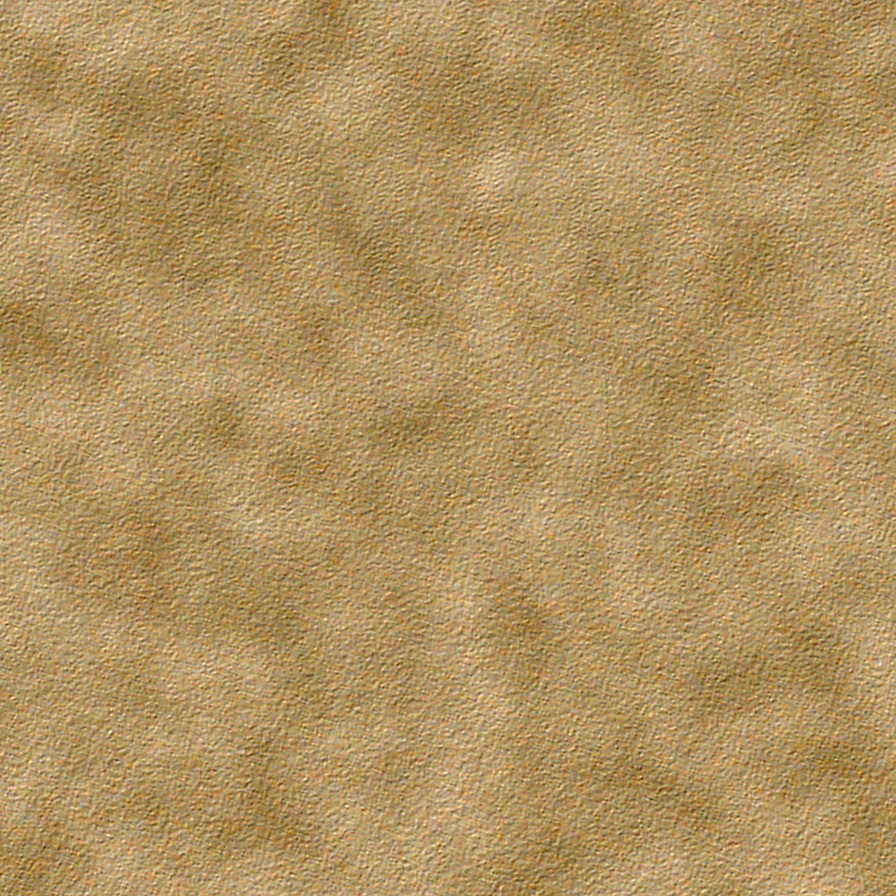
Write a Shadertoy shader that draws this texture.

```glsl
// Sunlit sand: small tan clouds under a dense layer of fine, embossed grains.
// Rotated value noise makes the clouds; the slope of two crossed noise layers
// lights the grains, and further noise tints them rust, straw or slate.

const vec3 SHADE_SAND = vec3(0.570, 0.454, 0.230);
const vec3 LIGHT_SAND = vec3(0.804, 0.696, 0.524);
const vec3 RUST_TINT = vec3(0.052, -0.020, -0.066);
const vec3 STRAW_TINT = vec3(0.008, 0.020, -0.058);
const vec3 GRAIN_LIGHT = vec3(0.290, 0.285, 0.265);

const float CLOUD_SCALE = 16.0;
const float CLOUD_CONTRAST = 1.12;
const vec2 GRAIN_SCALE = vec2(285.0, 365.0);
const vec2 LIGHT_STEP = vec2(-0.0017, 0.0025);
const float GRAIN_SPARKLE = 0.7;

float hash(vec2 cell) {
    return fract(sin(dot(cell, vec2(127.1, 311.7))) * 43758.5453);
}

mat2 rotation(float angle) {
    float c = cos(angle), s = sin(angle);
    return mat2(c, -s, s, c);
}

float valueNoise(vec2 p) {
    vec2 cell = floor(p);
    vec2 f = fract(p);
    vec2 blend = f * f * (3.0 - 2.0 * f);
    float bottom = mix(hash(cell), hash(cell + vec2(1.0, 0.0)), blend.x);
    float top = mix(hash(cell + vec2(0.0, 1.0)), hash(cell + vec2(1.0)), blend.x);
    return mix(bottom, top, blend.y);
}

// Layered noise, normalised to 0..1; each octave is turned to hide the grid.
float cloudNoise(vec2 p, int octaves) {
    float total = 0.0, weight = 1.0, weightSum = 0.0;
    mat2 turn = rotation(0.65);
    for (int i = 0; i < octaves; i++) {
        total += weight * valueNoise(p);
        weightSum += weight;
        weight *= 0.55;
        p = turn * p * 1.93 + vec2(17.3, 9.1);
    }
    return total / weightSum;
}

// Height of the grains: two layers at different angles, so no rows line up.
// A gentle warp varies their spacing.
float grainHeight(vec2 uv, vec2 scale) {
    vec2 warp = vec2(valueNoise(uv * 97.0), valueNoise(uv * 89.0 + 31.0));
    vec2 p = uv + 0.0022 * warp;
    float tilted = valueNoise(rotation(0.42) * p * scale + vec2(41.0, 73.0));
    float crossed = valueNoise(rotation(1.13) * p * scale.yx * 1.07 + vec2(157.0, 19.0));
    return 0.58 * tilted + 0.42 * crossed;
}

// Slope of the grain surface towards the light, centred on zero.
// Sparkle strengthens the steepest facets.
float embossedGrain(vec2 uv, vec2 scale, vec2 lightStep, float sparkle) {
    float slope = grainHeight(uv, scale) - grainHeight(uv - lightStep, scale);
    return slope * (1.0 + sparkle * abs(slope));
}

// Signed tint strength, centred on zero.
float tintNoise(vec2 uv, float scale, float angle, vec2 offset) {
    return 2.0 * valueNoise(rotation(angle) * uv * scale + offset) - 1.0;
}

void mainImage(out vec4 fragColor, in vec2 fragCoord) {
    vec2 uv = fragCoord / iResolution.y;

    // Patches of shade and light
    float cloud = cloudNoise(rotation(0.3) * uv * CLOUD_SCALE + vec2(3.7, 8.2), 4);
    float brightness = clamp(0.5 + CLOUD_CONTRAST * (cloud - 0.5), 0.0, 1.0);
    vec3 color = mix(SHADE_SAND, LIGHT_SAND, brightness);

    // Fine grains lit from one side
    color += GRAIN_LIGHT * embossedGrain(uv, GRAIN_SCALE, LIGHT_STEP, GRAIN_SPARKLE);

    // Grain tints, with a few stronger rust specks
    float rust = tintNoise(uv, 300.0, 0.83, vec2(211.0, 57.0));
    float straw = tintNoise(uv, 280.0, 0.27, vec2(89.0, 307.0));
    color += RUST_TINT * (rust + 0.9 * smoothstep(0.55, 0.95, rust));
    color += STRAW_TINT * straw;

    fragColor = vec4(clamp(color, 0.0, 1.0), 1.0);
}
```
